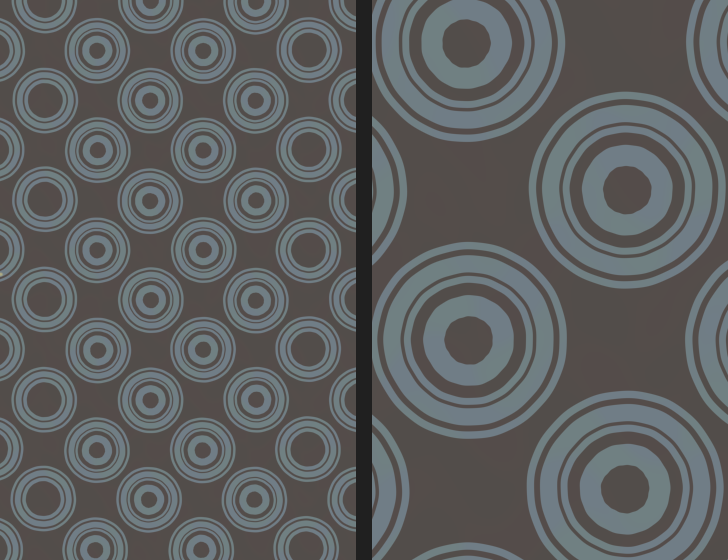
Left, the full canvas; right, a detail of the centre.
Give the GLSL for this pattern, as a Shadertoy shader.

```glsl
// Staggered columns of concentric slate rings on a warm brown ground.
// Each column repeats vertically; four columns of full targets alternate with
// two of hollow rings. Layered sines give hand-printed edges and uneven dye.

const float TAU = 6.2831853;
const vec2 PITCH = vec2(0.0943, 0.1781);   // column and row spacing, canvas height = 1
const vec2 FIRST = vec2(-0.0143, 0.9089);  // centre of the top left motif
const float RADIUS = 0.0586;               // outer radius of a motif

float hash(vec2 cell) {
    return fract(sin(dot(cell, vec2(41.3, 289.1))) * 4375.5);
}

// Coverage of a ring between two radii
float ring(float r, float inner, float outer, float soft) {
    return smoothstep(inner - soft, inner + soft, r)
         * (1.0 - smoothstep(outer - soft, outer + soft, r));
}

// Small closed ripple around a motif's edge
float ripple(float angle, float seed) {
    float phase = seed * TAU;
    return 0.5 * sin(3.0 * angle + phase)
         + 0.3 * sin(7.0 * angle - 2.0 * phase)
         + 0.2 * sin(17.0 * angle + 3.0 * phase);
}

// Smooth mottling from 0 to 1
float mottle(vec2 p) {
    float waves = sin(p.x * 61.0 + 2.0 * sin(p.y * 47.0))
                + sin(p.y * 83.0 + 2.0 * sin(p.x * 71.0));
    return 0.5 + 0.25 * waves;
}

// Ring motif; radii are fractions of the outer radius
float motif(vec2 offset, float seed, bool hollow, float pixel) {
    float r = length(offset) / RADIUS;
    float angle = atan(offset.y, offset.x + 1e-6);
    r += 0.008 * ripple(angle, seed);
    float soft = pixel / RADIUS;
    float ink = ring(r, 0.925, 1.0, soft) + ring(r, 0.69, 0.865, soft);
    if (hollow) return ink + ring(r, 0.53, 0.64, soft);
    return ink + ring(r, 0.585, 0.655, soft) + ring(r, 0.245, 0.46, soft);
}

// Ink from the nearest motif in one column
float columnInk(vec2 p, float column, float pixel) {
    bool hollow = mod(column, 6.0) < 2.0;
    float top = FIRST.y + 0.5 * PITCH.y * mod(column, 2.0);
    float row = round((top - p.y) / PITCH.y);
    vec2 cell = vec2(column, row);
    vec2 centre = vec2(FIRST.x + column * PITCH.x, top - row * PITCH.y);

    // Slight misregistration, with a leftward drift low on the sheet
    vec2 jitter = vec2(hash(cell + 3.7), hash(cell + 8.2)) - 0.5;
    centre += 0.002 * jitter;
    centre.x -= 0.004 * smoothstep(0.35, 0.0, centre.y);
    centre.y += hollow ? 0.0015 : 0.0;
    return motif(p - centre, hash(cell), hollow, pixel);
}

void mainImage(out vec4 fragColor, in vec2 fragCoord) {
    vec2 p = fragCoord / iResolution.y;
    float pixel = 0.75 / iResolution.y;

    // Neighbouring columns interlock, so gather three
    float nearest = round((p.x - FIRST.x) / PITCH.x);
    float ink = 0.0;
    for (int i = -1; i <= 1; i++) {
        ink = max(ink, columnInk(p, nearest + float(i), pixel));
    }

    // Unevenly dyed ground and ink
    float dye = smoothstep(0.3, 0.7, mottle(p));
    vec3 ground = mix(vec3(0.33, 0.30, 0.29), vec3(0.315, 0.305, 0.29), 0.5 * dye);
    vec3 slate = mix(vec3(0.44, 0.49, 0.525), vec3(0.44, 0.50, 0.51), dye);
    vec3 colour = mix(ground, slate, clamp(ink, 0.0, 1.0));

    // Pale fleck of wear at the left edge
    float fleck = length((p - vec2(0.001, 0.510)) * vec2(0.8, 1.0));
    colour = mix(colour, vec3(0.68, 0.67, 0.52), 1.0 - smoothstep(0.001, 0.005, fleck));
    fragColor = vec4(colour, 1.0);
}
```
